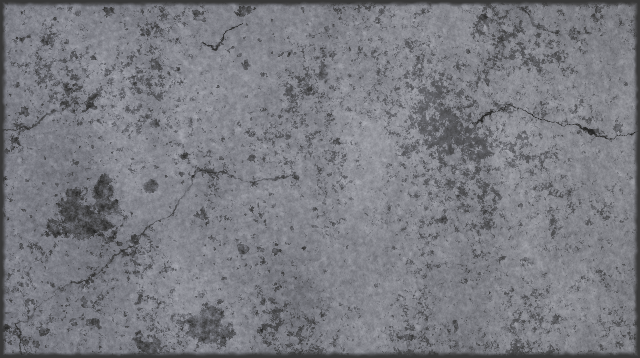
This texture is drawn by a Shadertoy shader. Its source:

```glsl
#define BASE_TONE 0.526
#define CLOUD_CONTRAST 0.21
#define GRAIN_CONTRAST 0.19
#define SPECKLE_DEPTH 0.20
#define CHIP_DEPTH 0.20
#define CRACK_DEPTH 0.32
#define CRACK_WIDTH 0.0017
#define FRAME_TONE 0.22
#define COOL_TINT vec3(-0.009, -0.004, 0.023)

float hash(vec2 p) {
    return fract(sin(dot(p, vec2(127.1, 311.7))) * 43758.5453);
}
float noise(vec2 p) {
    vec2 i = floor(p), f = fract(p);
    f = f * f * (3.0 - 2.0 * f);
    return mix(mix(hash(i), hash(i + vec2(1, 0)), f.x),
               mix(hash(i + vec2(0, 1)), hash(i + vec2(1, 1)), f.x), f.y);
}
// Rotated octaves; gain near 1 keeps the small detail strong
float fbm(vec2 p, int octaves, float gain) {
    float sum = 0.0, amp = 1.0, total = 0.0;
    for (int i = 0; i < octaves; i++) {
        p = mat2(1.6, 1.2, -1.2, 1.6) * p + 17.3;
        sum += amp * noise(p);
        total += amp;
        amp *= gain;
    }
    return sum / total;
}

// Ragged flakes scattered over a jittered grid
float chips(vec2 p, float scale, float density) {
    vec2 g = p * scale, cell = floor(g);
    float ragged = 4.6 * (fbm(g * 2.6, 3, 0.7) - 0.47);
    float cover = 0.0;
    for (int k = 0; k < 9; k++) {
        vec2 id = cell + vec2(k % 3 - 1, k / 3 - 1);
        vec2 seed = id + scale;
        vec2 centre = id + vec2(hash(seed + 3.1), hash(seed + 7.7));
        float size = hash(seed + 11.3);
        float radius = mix(0.07, 0.27, size * size * size);
        float d = length((g - centre) * vec2(1.0, 0.8 + 0.6 * size)) / radius;
        float flake = 1.0 - smoothstep(0.7, 1.25, d + ragged);
        cover = max(cover, flake * step(hash(seed + 19.9), density));
    }
    return cover;
}

// Large area of lost plaster with a torn outline
float loss(vec2 p, vec2 centre, vec2 size, float ragged) {
    return 1.0 - smoothstep(0.8, 1.15, length((p - centre) / size) + ragged);
}

// Bent crack: x is the dark line, y the damage around it
vec2 crack(vec2 p, vec2 a, vec2 b, vec2 bend, float weight) {
    float len = distance(a, b);
    vec2 dir = (b - a) / len;
    vec2 q = vec2(dot(p - a, dir), dot(p - a, vec2(-dir.y, dir.x)));
    float t = clamp(q.x / len, 0.0, 1.0);
    q.y -= bend.x * sin(3.1416 * t) + bend.y * sin(6.2832 * t);
    float d = length(vec2(q.x - t * len, q.y));
    float width = CRACK_WIDTH * (0.2 + 1.6 * noise(p * 26.0));
    float soft = 0.6 / iResolution.y;
    float line = 1.0 - smoothstep(width - soft, width + soft * 1.5, d);
    line *= mix(smoothstep(0.15, 0.6, noise(p * 31.0 + 8.0)), 1.0, weight * weight);
    return weight * vec2(line, exp(-d * 60.0));
}

void mainImage(out vec4 fragColor, in vec2 fragCoord) {
    vec2 p = fragCoord / iResolution.y;
    float aspect = iResolution.x / iResolution.y, across = p.x / aspect;

    // Cracks follow a jagged copy of the plane
    vec2 wander = vec2(fbm(p * 7.0, 5, 0.6), fbm(p * 7.0 + 40.0, 5, 0.6)) - 0.5;
    vec2 q = vec2(across * 1.79, p.y) + 0.07 * wander;
    vec2 cracks = crack(q, vec2(0.04, 0.10), vec2(0.55, 0.51), vec2(-0.04, 0.01), 0.65);
    cracks = max(cracks, crack(q, vec2(0.04, 0.10), vec2(0.08, 0.0), vec2(0.0), 0.75));
    cracks = max(cracks, crack(q, vec2(0.55, 0.51), vec2(0.82, 0.50), vec2(0.0), 0.65));
    cracks = max(cracks, crack(q, vec2(0.0, 0.63), vec2(0.28, 0.75), vec2(-0.02, 0.0), 0.65));
    cracks = max(cracks, crack(q, vec2(1.31, 0.66), vec2(1.80, 0.655), vec2(0.0, 0.03), 1.0));
    cracks = max(cracks, crack(q, vec2(0.56, 0.87), vec2(0.67, 0.93), vec2(-0.02, 0.0), 0.95));
    cracks = max(cracks, crack(q, vec2(1.45, 0.98), vec2(1.64, 0.90), vec2(-0.02, 0.0), 0.4));

    // Weathered zones break up into fine dark speckle and crackle
    float fine = fbm(p * 27.0, 4, 0.85);
    float weather = fbm(p * vec2(2.6, 1.7) + 9.0, 5, 0.6) - 0.52;
    weather += 0.08 * exp(-pow((across - 0.68) / 0.09, 2.0)) + 0.07 * smoothstep(0.8, 0.95, across);
    float speckle = smoothstep(0.575, 0.77, fine + 0.7 * weather + 0.15 * cracks.y);
    float vein = 1.0 - smoothstep(0.0, 0.05, abs(fbm(p * 20.0 + 60.0, 3, 0.6) - 0.5));
    speckle = max(speckle, 0.6 * vein * smoothstep(0.42, 0.68, fine + 0.6 * weather));

    // Chips are denser on the left side
    float density = mix(0.50, 0.12, smoothstep(0.2, 0.7, across));
    float chip = max(chips(p, 7.0, density * 0.5), chips(p, 15.0, density * 0.9));
    chip = max(chip, 0.8 * chips(p, 30.0, density));
    float ragged = 3.0 * (fbm(p * 13.0 + 31.0, 5, 0.75) - 0.5);
    chip = max(chip, loss(q, vec2(0.235, 0.38), vec2(0.075, 0.065), ragged));
    chip = max(chip, loss(q, vec2(0.295, 0.45), vec2(0.035, 0.050), ragged));
    chip = max(chip, loss(q, vec2(0.58, 0.08), vec2(0.075, 0.040), ragged));

    // Plaster tone: broad clouds, grain and pale flecks
    float tone = BASE_TONE + 0.03 * (across - 0.4);
    tone += CLOUD_CONTRAST * (fbm(p * vec2(2.4, 1.5) + 70.0, 5, 0.6) - 0.5);
    tone += GRAIN_CONTRAST * (fbm(p * 48.0 + 13.0, 3, 0.8) - 0.5);
    tone += 0.04 * smoothstep(0.62, 0.76, fbm(p * 22.0 + 51.0, 3, 0.7));
    tone -= SPECKLE_DEPTH * speckle * (1.0 - chip);
    tone -= chip * (CHIP_DEPTH + 0.45 * (fine - 0.5)) + 0.035 * cracks.y;
    tone = mix(tone, max(tone - CRACK_DEPTH, 0.15), cracks.x);

    // Soft dark frame
    vec2 border = min(p, vec2(aspect, 1.0) - p);
    float edge = min(border.x, border.y) + 0.006 * (noise(p * 60.0) - 0.5);
    tone -= 0.03 * exp(-edge * 22.0);
    tone = mix(tone, FRAME_TONE, 1.0 - smoothstep(0.004, 0.02, edge));

    float coolness = smoothstep(0.18, 0.5, tone) * mix(1.2, 0.85, across);
    fragColor = vec4(clamp(tone + COOL_TINT * coolness, 0.0, 1.0), 1.0);
}
```
